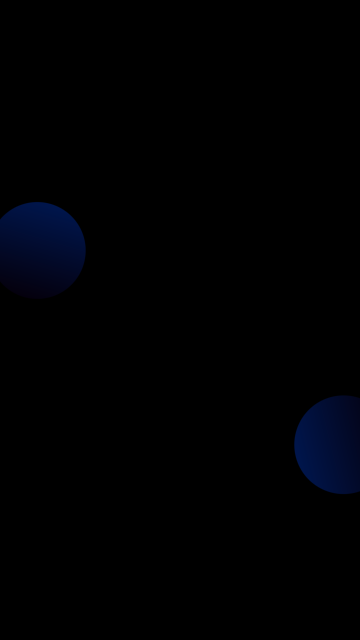
Write a WebGL 1 fragment shader that draws this background.

```glsl
precision highp float;

uniform vec2 u_resolution;

// Lengths are in canvas widths, origin at the lower left
#define LEFT_CENTER vec2(0.1035, 1.082)
#define LEFT_RADIUS 0.1345
#define LEFT_LIGHT vec2(0.28, 0.96)
#define RIGHT_CENTER vec2(0.9545, 0.5424)
#define RIGHT_RADIUS 0.137
#define RIGHT_LIGHT vec2(-0.97, -0.24)
#define BACKGROUND vec3(0.0)
#define SHADE_COLOR vec3(0.016, 0.0, 0.05)
#define LIGHT_COLOR vec3(0.0, 0.085, 0.3)

// Blends a disc, shaded linearly along the light direction, over a base colour
vec3 addDisc(vec3 base, vec2 p, vec2 center, float radius, vec2 light) {
  vec2 offset = p - center;
  float pixel = 1.0 / u_resolution.x;
  float edge = length(offset) - radius;
  float coverage = 1.0 - smoothstep(-0.75 * pixel, 0.75 * pixel, edge);
  float shade = 0.5 + 0.5 * dot(offset / radius, normalize(light));
  vec3 color = mix(SHADE_COLOR, LIGHT_COLOR, clamp(shade, 0.0, 1.0));
  return mix(base, color, coverage);
}

void main() {
  vec2 p = gl_FragCoord.xy / u_resolution.x;
  vec3 color = BACKGROUND;
  color = addDisc(color, p, LEFT_CENTER, LEFT_RADIUS, LEFT_LIGHT);
  color = addDisc(color, p, RIGHT_CENTER, RIGHT_RADIUS, RIGHT_LIGHT);
  gl_FragColor = vec4(color, 1.0);
}
```
